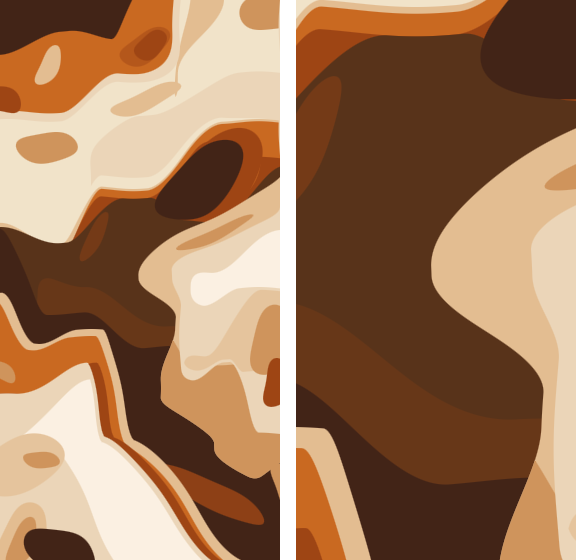
Left, the full canvas; right, a detail of the centre.
Reproduce this background procedurally as a Shadertoy shader.

```glsl
// Flowing abstract background: a dark diagonal river between cream, tan and orange banks.
// Banks are curves built from smooth steps; pools are bent ellipses. Flat colours
// are painted back to front, each with an edge one pixel soft.

const vec3 PALE = vec3(.985, .94, .885), CREAM = vec3(.945, .89, .79);
const vec3 BEIGE = vec3(.92, .835, .72), SAND = vec3(.89, .74, .57);
const vec3 TAN = vec3(.81, .58, .36), ORANGE = vec3(.79, .41, .13);
const vec3 RUST = vec3(.62, .27, .08), BROWN = vec3(.345, .20, .10);
const vec3 ESPRESSO = vec3(.26, .14, .09);

float rise(float a, float b, float x) { return smoothstep(a, b, x); }

// Rounded intersection of two negative-inside fields
float meet(float a, float b, float k) {
    float h = max(k - abs(a - b), 0.) / k;
    return max(a, b) + h * h * k * .25;
}

// Tilted ellipse, gently bent along its length
float pool(vec2 p, vec2 centre, vec2 radius, float tilt) {
    p -= centre;
    float c = cos(tilt), s = sin(tilt);
    p = vec2(c * p.x + s * p.y, c * p.y - s * p.x) / radius;
    p.y += .22 * sin(p.x * 2.4 + tilt);
    return (length(p) - 1.) * min(radius.x, radius.y);
}

void paint(inout vec3 col, vec3 ink, float field) {
    col = mix(ink, col, clamp(field / max(fwidth(field), 1e-5) + .5, 0., 1.));
}

// Bank curves, with y measured downwards
float upperBank(float x) {
    return .80 + .07 * rise(0., .2, x) - .2 * rise(.22, .36, x) - .24 * rise(.52, .8, x);
}
float riverTop(float x) {
    return .815 + .05 * rise(0., .22, x) - .16 * rise(.24, .44, x)
        + .085 * rise(.53, .66, x) - .2 * rise(.78, 1.02, x);
}
float lowerBank(float x) {
    return 1.05 + .175 * rise(0., .13, x) - .045 * rise(.14, .28, x)
        + .38 * rise(.37, .485, x) + .46 * rise(.45, .92, x);
}
float creamBank(float x) {
    return 1.41 - .11 * rise(.05, .31, x) + .26 * rise(.31, .38, x) + .46 * rise(.36, .82, x);
}
float rightBank(float y) {
    return 1.02 - .53 * rise(.58, .98, y) + .14 * rise(.99, 1.14, y) - .06 * rise(1.18, 1.36, y)
        + .2 * rise(1.42, 1.58, y) + .12 * rise(1.6, 1.74, y);
}

void mainImage(out vec4 fragColor, in vec2 fragCoord) {
    vec2 p = vec2(fragCoord.x, iResolution.y - fragCoord.y) / iResolution.x;
    p += .005 * sin(p.yx * vec2(17., 21.) + vec2(0., 1.));
    float x = p.x, y = p.y;
    vec3 col = CREAM;

    // Pale upper slopes and the curling ribbon
    float slope = .50 - .09 * rise(.33, .5, x) - .15 * rise(.55, .85, x);
    paint(col, BEIGE, meet(slope - y, .32 - x, .1));
    paint(col, CREAM, upperBank(x) - .04 * rise(1., .5, x) - y);
    float ribbon = max(.68 - .06 * rise(0., .3, y) - x, x - .80 + .17 * rise(0., .27, y));
    paint(col, SAND, meet(ribbon, y - .36, .03));
    paint(col, SAND, pool(p, vec2(.52, .355), vec2(.13, .035), -.3));
    paint(col, TAN, pool(p, vec2(.97, .04), vec2(.11, .075), .2));
    paint(col, TAN, pool(p, vec2(.17, .525), vec2(.11, .055), .1));

    // Orange corner with its dark cap
    float corner = .40 - .14 * rise(.22, .42, x);
    paint(col, BEIGE, meet(y - corner - .03, x - .645, .14));
    paint(col, ORANGE, meet(y - corner, x - .62, .14));
    paint(col, RUST, pool(p, vec2(0., .36), vec2(.08, .045), .5));
    paint(col, mix(ORANGE, RUST, .5), pool(p, vec2(.52, .165), vec2(.1, .05), -.35));
    paint(col, RUST, pool(p, vec2(.54, .16), vec2(.065, .042), -.35));
    paint(col, SAND, pool(p, vec2(.17, .23), vec2(.08, .033), -1.));
    float cap = .2 - .09 * rise(0., .22, x) + .03 * rise(.25, .4, x) - .2 * rise(.4, .51, x);
    paint(col, ESPRESSO, y - cap);

    // Upper bank bands and the dark river
    paint(col, SAND, upperBank(x) - y);
    paint(col, ORANGE, upperBank(x) + .008 + .04 * rise(.36, .24, x) - y);
    paint(col, RUST, upperBank(x) + .035 + .1 * rise(.7, .9, x) - y);
    paint(col, ORANGE, pool(p, vec2(.84, .6), vec2(.16, .07), -1.));
    paint(col, RUST, pool(p, vec2(.76, .64), vec2(.22, .125), -.6));
    paint(col, BROWN, riverTop(x) - y);
    paint(col, ESPRESSO, pool(p, vec2(.715, .645), vec2(.19, .095), -.6));
    paint(col, mix(BROWN, RUST, .4), pool(p, vec2(.34, .85), vec2(.1, .026), -1.05));
    float shelf = .98 + .05 * rise(.13, .3, x) + .14 * rise(.3, .6, x);
    paint(col, mix(BROWN, RUST, .22), meet(shelf - y, .13 - x, .06));
    float depth = .82 + .3 * rise(0., .17, x) + .12 * rise(.3, .52, x);
    paint(col, ESPRESSO, depth - y);
    paint(col, mix(BROWN, RUST, .75), pool(p, vec2(.74, 1.765), vec2(.23, .048), .5));

    // Right bank: nested shores
    float floorY = y - 1.725 + .09 * rise(.88, 1.05, x);
    float shore = meet(rightBank(y) - x, floorY, .06);
    paint(col, SAND, shore);
    paint(col, TAN, max(shore, 1.2 + .1 * rise(.6, .68, x) - y));
    float innerLeft = 1. - .39 * rise(.74, .97, y) + .035 * rise(1., 1.1, y);
    float innerFloor = 1.36 - .07 * rise(.68, .8, x) + .26 * rise(.82, .93, x);
    float inner = meet(innerLeft - x, y - innerFloor, .04);
    paint(col, BEIGE, inner);
    float dune = 1.27 - .23 * rise(.73, .93, x);
    paint(col, mix(SAND, BEIGE, .3), meet(inner + .01, max(dune - y, y - 1.33), .05));
    float snowTop = .97 - .15 * rise(.75, 1.02, x), snowFloor = 1.09 - .06 * rise(.72, .85, x);
    paint(col, PALE, meet(meet(snowTop - y, y - snowFloor, .05), .675 - x, .06));
    paint(col, TAN, pool(p, vec2(.97, 1.22), vec2(.13, .075), -1.25));
    paint(col, RUST, pool(p, vec2(.985, 1.37), vec2(.09, .05), -1.3));
    paint(col, TAN, pool(p, vec2(.77, .835), vec2(.15, .02), -.4));
    paint(col, TAN, pool(p, vec2(1.01, 1.73), vec2(.08, .04), 1.3));

    // Lower bank: tan rim, orange band, rust edge, pale plain
    paint(col, SAND, lowerBank(x) - y);
    paint(col, ORANGE, lowerBank(x + .025) + .025 - y);
    paint(col, TAN, pool(p, vec2(0., 1.33), vec2(.06, .03), .7));
    paint(col, RUST, creamBank(x - .035) - y);
    paint(col, BEIGE, creamBank(x) - y);
    paint(col, PALE, max(1.6 - .24 * rise(0., .32, x), creamBank(x + .01) + .02) - y);
    paint(col, BEIGE, 1.56 + .5 * rise(.15, .48, x) - y);
    paint(col, mix(SAND, BEIGE, .3), pool(p, vec2(.07, 1.66), vec2(.17, .095), -.2));
    paint(col, TAN, pool(p, vec2(.15, 1.64), vec2(.065, .03), .15));
    paint(col, SAND, pool(p, vec2(.08, 1.92), vec2(.13, .08), -1.));
    paint(col, TAN, pool(p, vec2(.08, 1.94), vec2(.1, .04), -1.1));
    paint(col, ESPRESSO, pool(p, vec2(.22, 1.98), vec2(.14, .08), .7));

    fragColor = vec4(col, 1.);
}
```
